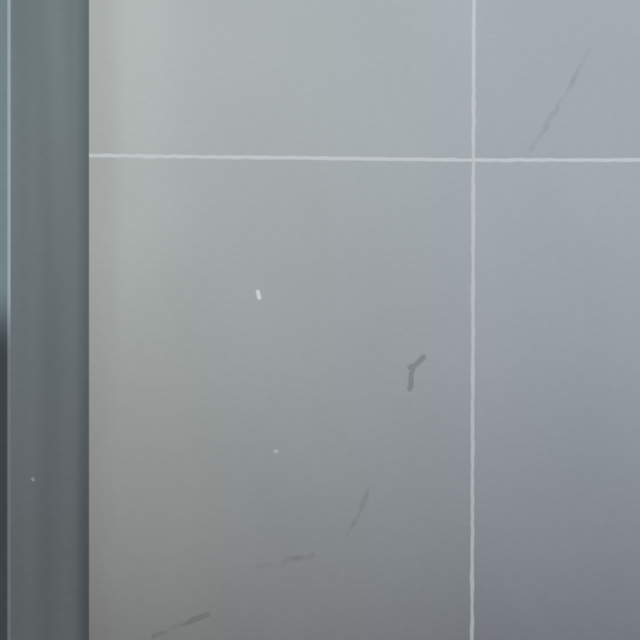
A three.js fragment shader for this texture:

```glsl
varying vec2 vUv;

#define PITCH 0.8
#define JOINT vec2(0.739, 0.750)
#define JOINT_HALF 0.0028
#define SOFT 0.0016
#define TRIM_EDGE 0.139
#define TILE_TOP vec3(0.665, 0.692, 0.702)
#define TILE_BOTTOM vec3(0.465, 0.478, 0.488)
#define TRIM_TOP vec3(0.440, 0.482, 0.492)
#define TRIM_BOTTOM vec3(0.350, 0.368, 0.380)
#define GROUT vec3(0.785, 0.808, 0.822)
#define GLINT vec3(0.610, 0.690, 0.720)
#define GRAIN 0.016

float hash(vec2 p) {
  return fract(sin(dot(p, vec2(127.1, 311.7))) * 43758.5);
}

vec2 gradient(vec2 cell) {
  float angle = 6.2832 * hash(cell);
  return vec2(cos(angle), sin(angle));
}

float gradientNoise(vec2 p) {
  vec2 i = floor(p), f = fract(p);
  vec2 u = f * f * f * (f * (f * 6.0 - 15.0) + 10.0);
  vec2 e = vec2(1.0, 0.0);
  float low = mix(dot(gradient(i), f), dot(gradient(i + e.xy), f - e.xy), u.x);
  float high = mix(dot(gradient(i + e.yx), f - e.yx),
                   dot(gradient(i + e.xx), f - e.xx), u.x);
  return mix(low, high, u.y);
}

float fbm(vec2 p) {
  float sum = 0.0, amp = 0.5;
  for (int i = 0; i < 4; i++) {
    sum += amp * gradientNoise(p);
    p = p * 2.03 + 7.3;
    amp *= 0.5;
  }
  return sum;
}

// Soft stroke between two points
float stroke(vec2 p, vec2 a, vec2 b, float radius) {
  vec2 ab = b - a;
  float h = clamp(dot(p - a, ab) / dot(ab, ab), 0.0, 1.0);
  return 1.0 - smoothstep(0.3 * radius, radius, length(p - a - ab * h));
}

float band(float d, float halfWidth) {
  return 1.0 - smoothstep(halfWidth - SOFT, halfWidth + SOFT, abs(d));
}

vec3 tileColor(vec2 p) {
  float fall = 1.0 - p.y;
  vec3 color = mix(TILE_TOP, TILE_BOTTOM, fall * (0.15 + 0.85 * fall));

  // Warm left, cool right, with a slight shift per tile
  color += mix(vec3(0.010, 0.008, -0.008), vec3(-0.012, -0.008, 0.010),
               smoothstep(0.15, 0.95, p.x));
  color += 0.012 * (hash(floor((p - JOINT) / PITCH)) - 0.5);

  // Faint upright reflections beside the trim
  float sheen = smoothstep(0.17, 0.20, p.x) * (1.0 - smoothstep(0.22, 0.34, p.x));
  color += 0.022 * sheen * smoothstep(0.1, 0.9, p.y);
  color += vec3(-0.012, -0.020, -0.018) * (1.0 - smoothstep(0.145, 0.19, p.x));
  color += 0.018 * fbm(p * vec2(6.0, 4.0));

  // Hairline veins and a short forked crack
  vec2 q = p + 0.012 * vec2(fbm(p * 22.0), fbm(p * 22.0 + 31.0));
  float vein = stroke(q, vec2(0.585, 0.255), vec2(0.545, 0.165), 0.005);
  vein = max(vein, stroke(q, vec2(0.490, 0.134), vec2(0.405, 0.115), 0.006));
  vein = max(vein, stroke(q, vec2(0.325, 0.040), vec2(0.240, 0.004), 0.006));
  vein = max(vein, stroke(q, vec2(0.920, 0.920), vec2(0.832, 0.765), 0.006));
  color -= 0.050 * vein * smoothstep(-0.25, 0.25, fbm(p * 16.0));
  float crack = stroke(q, vec2(0.664, 0.440), vec2(0.641, 0.425), 0.006);
  crack = max(crack, stroke(q, vec2(0.646, 0.427), vec2(0.640, 0.396), 0.006));
  color -= 0.085 * crack;

  // Pale chips
  color += 0.17 * stroke(p, vec2(0.403, 0.544), vec2(0.405, 0.535), 0.005);
  color += 0.09 * stroke(p, vec2(0.430, 0.295), vec2(0.433, 0.294), 0.004);
  return color;
}

vec3 trimColor(vec2 p) {
  vec3 color = mix(TRIM_BOTTOM, TRIM_TOP, smoothstep(0.0, 0.95, p.y));
  color += 0.035 * gradientNoise(vec2(p.x * 34.0, p.y * 1.5));
  color -= 0.065 * smoothstep(0.115, TRIM_EDGE, p.x);

  // Outer lip and its highlight, fading downwards
  float lit = smoothstep(0.44, 0.56, p.y);
  vec3 lip = mix(vec3(0.24, 0.26, 0.28), vec3(0.45, 0.51, 0.53), lit);
  color = mix(lip, color, smoothstep(0.009, 0.014, p.x));
  color = mix(color, GLINT, band(p.x - 0.014, 0.0026) * mix(0.18, 0.85, lit));
  return color + 0.12 * stroke(p, vec2(0.051, 0.252), vec2(0.052, 0.250), 0.004);
}

void main() {
  vec2 p = vUv;
  vec3 color = tileColor(p);

  // Grout grid, slightly bowed and uneven
  vec2 bowed = p - JOINT;
  bowed.y -= 0.012 * max(JOINT.x - p.x, 0.0);
  bowed.x -= 0.003 * (p.y - 0.5);
  bowed += 0.0012 * vec2(gradientNoise(p.yy * 45.0), gradientNoise(p.xx * 45.0));
  vec2 d = (fract(bowed / PITCH + 0.5) - 0.5) * PITCH;
  float wear = JOINT_HALF * (1.0 + 0.35 * gradientNoise(p * 28.0));
  float grout = max(band(d.x, wear) * 0.88, band(d.y, wear));
  color = mix(color, GROUT * mix(0.87, 1.0, p.y), 0.9 * grout);

  color = mix(trimColor(p), color, smoothstep(-SOFT, SOFT, p.x - TRIM_EDGE));

  // Fine surface grain, stretched sideways
  color += GRAIN * fbm(p * vec2(70.0, 150.0));
  gl_FragColor = vec4(color, 1.0);
}
```
